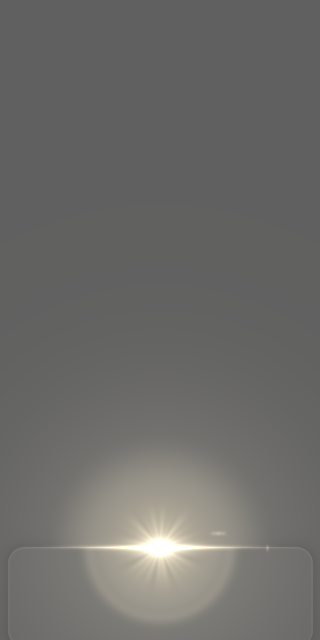
Write a WebGL 2 fragment shader that draws this background.

```glsl
#version 300 es
precision highp float;
// A warm lens flare rising over the rim of a rounded glass panel on plain grey.

uniform vec2 u_resolution;
out vec4 outColor;

const vec3 BASE_GREY = vec3(0.378, 0.378, 0.376);
const vec3 WARM = vec3(1.0, 0.91, 0.71);
const vec3 CORE_WHITE = vec3(1.0, 0.97, 0.90);
const vec2 FLARE = vec2(0.5, 0.289);
const vec2 PANEL_MIN = vec2(0.027, -0.021);
const vec2 PANEL_MAX = vec2(0.976, 0.289);

float bell(float x, float width) {
    float t = x / width;
    return exp(-t * t);
}

// Gaussian spot with separate horizontal and vertical sizes
float spot(vec2 d, vec2 size) {
    return bell(length(d / size), 1.0);
}

float roundedBox(vec2 p, vec2 lo, vec2 hi, float radius) {
    vec2 q = abs(p - 0.5 * (lo + hi)) - 0.5 * (hi - lo) + radius;
    return length(max(q, 0.0)) + min(max(q.x, q.y), 0.0) - radius;
}

// Soft spokes from layered sines of the angle
float rays(vec2 d) {
    float a = atan(d.y, d.x);
    float wave = sin(a * 8.0 + 0.8) + sin(a * 13.0 + 2.0) + sin(a * 22.0);
    return wave / 3.0;
}

// Wide haze, halo disc and hot inner glow; the disc fades between two radii
float glow(float r, float discStart, float discEnd) {
    float haze = 0.13 * bell(r, 0.45);
    float disc = 0.10 * (1.0 - smoothstep(discStart, discEnd, r));
    return haze + disc + 0.56 * exp(-r / 0.06);
}

// Small paired glints beside the flare
float glints(vec2 p) {
    float sum = 0.0;
    for (int i = 0; i < 3; i++) {
        float k = float(i);
        vec2 c = vec2(0.668 + 0.015 * k, 0.333);
        sum += (0.09 + 0.05 * mod(k, 2.0)) * spot(p - c, vec2(0.009, 0.006));
    }
    return sum + 0.16 * spot(p - vec2(0.836, 0.287), vec2(0.004, 0.009));
}

void main() {
    vec2 p = gl_FragCoord.xy / u_resolution.x;
    float pixel = 1.0 / u_resolution.x;
    vec2 d = p - FLARE;
    float r = length(d);

    // Panel mask, rim and outer shadow
    float edge = roundedBox(p, PANEL_MIN, PANEL_MAX, 0.05);
    float inside = 1.0 - smoothstep(-pixel, pixel, edge);
    float rim = bell(edge, max(0.0026, 0.6 * pixel));
    float shadow = 0.045 * exp(-max(edge, 0.0) / 0.018) * (1.0 - inside);
    shadow *= smoothstep(0.15, 0.45, abs(d.x));

    // Light above the panel and the tighter halo seen through it
    float open = glow(r, 0.19, 0.37);
    float glass = glow(r, 0.17, 0.27) - 0.02 * bell(r, 0.2);
    glass += 0.045 * bell(r - 0.222, 0.018);
    float light = mix(open, glass, inside);
    light += 0.06 * rays(d) * bell(r - 0.06, 0.055);

    // Horizontal streak and rim catch light towards the centre
    float streak = 0.42 * spot(d, vec2(0.20, 0.007));
    streak += 0.22 * spot(d, vec2(0.12, 0.02));
    light += streak + rim * (0.055 + 0.13 * bell(d.x, 0.28));
    light += glints(p);

    // Distant light is nearly neutral, close light is warm
    vec3 tint = mix(vec3(0.96, 0.94, 0.89), WARM, bell(r, 0.5));
    vec3 color = BASE_GREY - shadow + tint * light;
    color += vec3(0.012) * inside;

    // White-hot core
    float core = spot(d, vec2(0.055, 0.032));
    color = mix(color, CORE_WHITE, 0.75 * core);
    color += 0.35 * spot(d, vec2(0.035, 0.022));

    outColor = vec4(clamp(color, 0.0, 1.0), 1.0);
}
```
